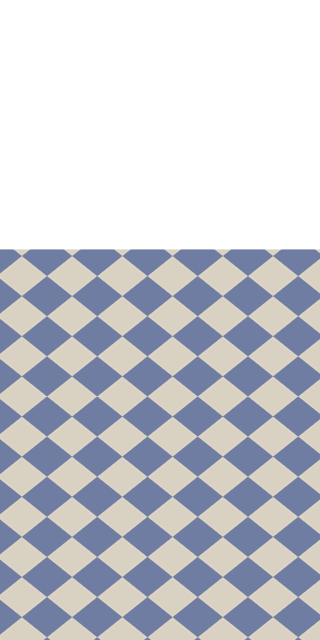
Reproduce this pattern procedurally as a WebGL 1 fragment shader.

```glsl
precision highp float;
// A flat two-colour harlequin of touching diamonds under a blank white band.
// Space is wrapped into one cell per diamond, and a signed distance to the
// diamond's edge chooses between the two colours. Lengths are canvas heights.

uniform vec2 u_resolution;

#define PERIOD vec2(0.0785, 0.0627)
#define DIAMOND_CENTRE vec2(0.0342, 0.5686)
#define PATTERN_TOP 0.6103
#define RIM_OFFSET 0.0022
#define RIM_WIDTH 0.0012
#define BEIGE vec3(0.850, 0.820, 0.760)
#define PALE_RIM vec3(0.880, 0.840, 0.780)
#define BLUE vec3(0.440, 0.490, 0.640)
#define WHITE vec3(1.0)

// Distance to the nearest diamond edge, negative inside a beige diamond.
float diamondDistance(vec2 p) {
  vec2 cell = abs(fract((p - DIAMOND_CENTRE) / PERIOD + 0.5) - 0.5);
  return (cell.x + cell.y - 0.5) / length(1.0 / PERIOD);
}

// Antialiased coverage of the region where the distance is negative.
float coverage(float distance, float pixel) {
  return clamp(0.5 - distance / pixel, 0.0, 1.0);
}

void main() {
  float pixel = 1.0 / u_resolution.y;
  vec2 p = gl_FragCoord.xy * pixel;

  // Beige diamonds with a barely lighter rim, on blue.
  float d = diamondDistance(p);
  float rim = coverage(abs(d + RIM_OFFSET) - 0.5 * RIM_WIDTH, pixel);
  vec3 beige = mix(BEIGE, PALE_RIM, rim);
  vec3 colour = mix(BLUE, beige, coverage(d, pixel));

  // Blank band above the pattern.
  colour = mix(WHITE, colour, coverage(p.y - PATTERN_TOP, pixel));
  gl_FragColor = vec4(colour, 1.0);
}
```
